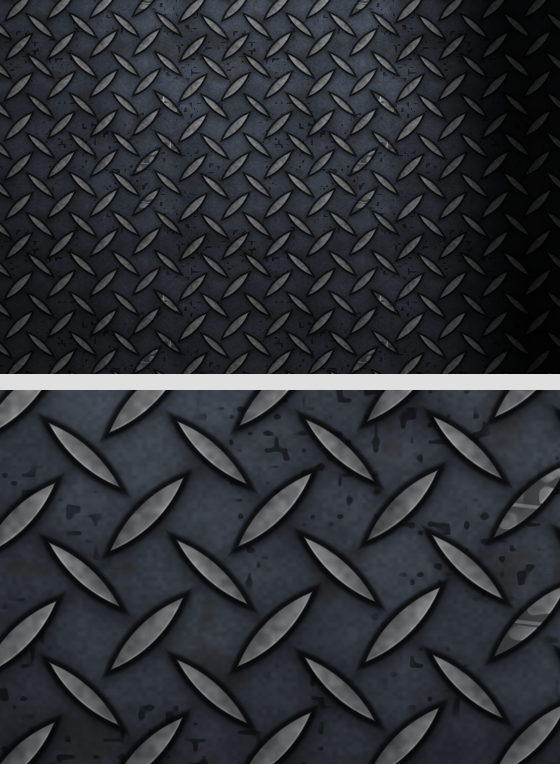
Top: the whole. Bottom: its middle third, enlarged.
This texture is drawn by a Shadertoy shader. Its source:

```glsl
// Dark steel tread plate: two interleaved lattices of lens-shaped lugs, leaning
// right and left. Drift, grime and wear repeat every 5 x 5 cells; a soft lamp
// lights the upper middle and fades to near black on the right.

const vec2  CELL        = vec2(0.1160, 0.1064);  // lattice step, canvas heights
const float TILE        = 5.0;                   // cells per repeat of the wear
const vec2  ORIGIN      = vec2(-0.068, 0.879);   // centre of a right-leaning lug
const vec2  RIGHT_SIZE  = vec2(0.0470, 0.0098);  // half length, half width
const vec2  LEFT_SIZE   = vec2(0.0425, 0.0078);
const float RIGHT_ANGLE = 0.785;
const float LEFT_ANGLE  = -0.735;
const vec2  RIGHT_DRIFT = vec2(-0.0021, 0.0040); // shift per column of a tile
const vec2  LEFT_DRIFT  = vec2(-0.0021, 0.0022);
const vec3  PLATE       = vec3(0.275, 0.300, 0.345);
const vec3  RUST        = vec3(0.190, 0.175, 0.160);
const vec3  LUG_DARK    = vec3(0.230, 0.240, 0.250);
const vec3  LUG_LIGHT   = vec3(0.610, 0.620, 0.625);
const vec3  GROOVE      = vec3(0.020, 0.024, 0.026);

float hash(vec2 p) {
    return fract(sin(dot(p, vec2(127.1, 311.7))) * 43758.545);
}

// Value noise over a tile coordinate, wrapping after "count" lattice steps.
float noise(vec2 tile, float count) {
    vec2 p = tile * count;
    vec2 i = floor(p), f = fract(p);
    f = f * f * (3.0 - 2.0 * f);
    vec2 a = mod(i, count), b = mod(i + 1.0, count);
    return mix(mix(hash(a), hash(vec2(b.x, a.y)), f.x),
               mix(hash(vec2(a.x, b.y)), hash(b), f.x), f.y);
}

float fbm(vec2 tile, float count) {
    float sum = 0.0, gain = 0.5;
    for (int k = 0; k < 4; k++) {
        sum += gain * noise(tile, count);
        count *= 2.0;
        gain *= 0.5;
    }
    return sum / 0.9375;
}

// Signed distance to a lens with its tips on the x axis.
float lens(vec2 p, vec2 size) {
    float radius = dot(size, size) / (2.0 * size.y);
    return length(vec2(p.x, abs(p.y) + radius - size.y)) - radius;
}

// Lamp level across the canvas.
float lampLight(vec2 uv) {
    float left  = mix(0.55, 1.0, smoothstep(-0.10, 0.35, uv.x));
    float right = 1.0 - 0.90 * smoothstep(0.70, 0.96, uv.x + 0.05 * uv.y);
    float rise  = mix(0.46, 1.0, smoothstep(-0.05, 0.90, uv.y));
    return left * right * rise;
}

// Draws one lattice of lugs over the plate colour.
vec3 addLugs(vec3 base, vec2 p, vec2 tile, vec2 size, float angle,
             vec2 drift, float firstWornRow, float light) {
    vec2 cell = floor(p / CELL + 0.5);
    vec2 id = mod(cell, TILE);
    vec2 q = p - cell * CELL - (id.x - 2.0) * drift;
    vec2 axis = vec2(cos(angle), sin(angle));
    vec2 local = vec2(dot(q, axis), dot(q, vec2(-axis.y, axis.x)));
    float seed = hash(id + 10.0 * angle);
    size *= 0.96 + 0.08 * seed;
    float d = lens(local, size);
    float px = 1.0 / iResolution.y;

    // Soft shade below the lug and a tight dark groove around it
    float shade = exp(-max(lens(local + vec2(0.0, 0.003), size), 0.0) / 0.0065);
    float groove = 1.0 - smoothstep(0.0015, 0.0065, d);
    vec3 col = mix(base, GROOVE * light, 0.60 * shade);
    col = mix(col, GROOVE * light, 0.75 * groove);

    // Domed face with a bright rim and brushed grain
    float across = local.y / size.y;
    float along = local.x * sign(angle) / size.x;
    float tone = 0.50 + 0.20 * along - 0.22 * across + 0.18 * (seed - 0.5);
    tone += 0.35 * (noise(tile, 90.0) - 0.5);
    tone += 0.28 * smoothstep(-0.0030, -0.0012, d) * smoothstep(0.2, -0.4, across);

    // Worn lugs: pitted face with a bright diagonal chip
    float row = mod(-id.y, TILE);
    float worn = step(3.5, id.x) * step(firstWornRow - 0.5, row)
               * step(row, firstWornRow + 1.5);
    float pits = smoothstep(0.48, 0.62, noise(tile + 0.37, 48.0));
    float chip = abs(local.x + 0.8 * local.y + (seed - 0.3) * 0.025);
    tone = mix(tone, tone * (1.0 - 0.85 * pits), worn);
    tone += worn * 0.55 * (1.0 - smoothstep(0.001, 0.003, chip));

    vec3 face = mix(LUG_DARK, LUG_LIGHT, clamp(tone, -0.5, 1.15));
    face *= pow(light, 0.58);
    return mix(col, face, 1.0 - smoothstep(-px, px, d + 0.0006));
}

void mainImage(out vec4 fragColor, in vec2 fragCoord) {
    vec2 uv = fragCoord / iResolution.xy;
    vec2 p = fragCoord / iResolution.y - ORIGIN;
    vec2 tile = p / (CELL * TILE);
    float light = lampLight(uv);

    // Plate: broad mottling, fine grain, rust and dark pits
    float grime = fbm(tile, 7.0);
    vec3 col = PLATE * (0.62 + 0.62 * grime);
    col *= 0.90 + 0.20 * noise(tile, 130.0);
    col = mix(col, RUST, 0.45 * smoothstep(0.58, 0.78, fbm(tile + 0.61, 11.0)));
    float pits = smoothstep(0.74, 0.90, noise(tile, 72.0));
    col *= 1.0 - 0.50 * pits * smoothstep(0.40, 0.60, noise(tile + 0.23, 9.0));
    col *= light;

    // Lugs of both directions, half a cell apart
    col = addLugs(col, p, tile, RIGHT_SIZE, RIGHT_ANGLE, RIGHT_DRIFT, 3.0, light);
    col = addLugs(col, p - 0.5 * CELL, tile, LEFT_SIZE, LEFT_ANGLE, LEFT_DRIFT, 2.0, light);
    fragColor = vec4(col, 1.0);
}
```
